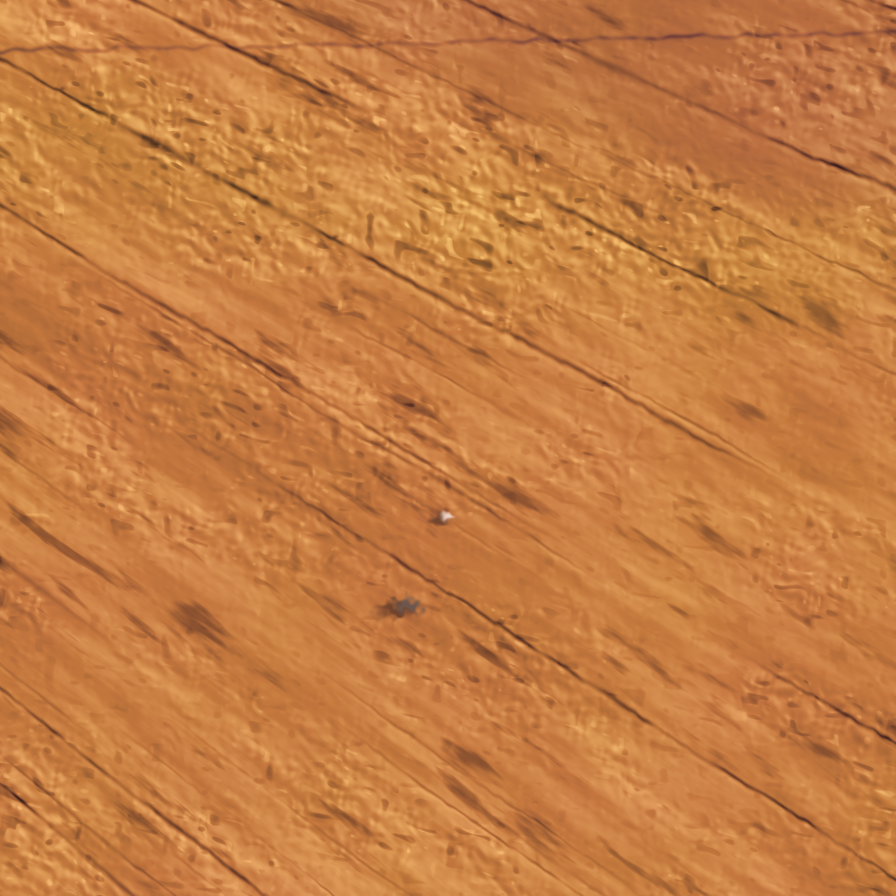
Reproduce this texture procedurally as a Shadertoy shader.

```glsl
// Weathered orange timber planks seen at a slant, with broken dark seams, grit and a sandy band.
#define BASE_TONE 0.782
#define PLANK_WIDTH 0.14
#define SEAM_WIDTH 0.0029
#define SEAM_DEPTH 0.43
#define SCRATCH_SPACING 0.043
#define SCRATCH_DEPTH 0.20
#define GRIT_RELIEF 0.25
#define STREAK_CONTRAST 0.15
#define PATCH_CONTRAST 0.15
#define SLOPE 0.52
#define FAN 0.35

float hash(vec2 p) {
    vec3 h = fract(p.xyx * 0.1031);
    h += dot(h, h.yzx + 33.33);
    return fract((h.x + h.y) * h.z);
}

float noise(vec2 p) {
    vec2 i = floor(p), f = fract(p);
    f = f * f * (3.0 - 2.0 * f);
    return mix(mix(hash(i), hash(i + vec2(1, 0)), f.x),
               mix(hash(i + vec2(0, 1)), hash(i + vec2(1, 1)), f.x), f.y);
}

float fbm(vec2 p) {
    float sum = 0.0, amp = 0.533;
    for (int i = 0; i < 4; i++) {
        sum += amp * noise(p);
        p = mat2(1.6, 1.2, -1.2, 1.6) * p + 17.3;
        amp *= 0.5;
    }
    return sum;
}

// Height of the loose grit, two sizes turned against each other
float gritHeight(vec2 g) {
    vec2 fine = mat2(0.8, 0.6, -0.6, 0.8) * g;
    return 0.58 * noise(g * vec2(62, 98) + 5.0) + 0.42 * noise(fine * vec2(150, 170) + 41.0);
}

// Jittered broken lines along the boards: x = dark cut, y = lit lower lip
vec2 grooves(vec2 b, float spacing, float width, float sparsity, float seed) {
    float across = b.y + 0.006 * (noise(vec2(b.x * 8.0, b.y * 9.0 + seed)) - 0.5)
                       + 0.0022 * (noise(vec2(b.x * 42.0, b.y * 20.0 + seed)) - 0.5)
                       + 0.0022 * (noise(vec2(b.x * 120.0, b.y * 60.0 + seed)) - 0.5);
    float id = floor(across / spacing);
    float row = id * 7.31 + seed;
    float center = (id + 0.5 + 0.5 * (hash(vec2(id + 60.0, seed)) - 0.5)) * spacing;
    float d = (across - center) * 0.85 * (1.0 + FAN * b.x);
    float bulge = noise(vec2(b.x * 16.0, row));
    float w = width * (0.55 + 0.5 * bulge + 0.7 * smoothstep(0.7, 1.0, bulge));
    float presence = smoothstep(sparsity, sparsity + 0.35, noise(vec2(b.x * 4.0 + 9.0, row + 3.0)));
    presence *= 0.3 + 0.7 * smoothstep(0.1, 0.7, noise(vec2(b.x * 38.0, row + 5.0)));
    presence *= 0.7 + 0.3 * noise(vec2(b.x * 110.0, row + 8.0));
    float lip = (d - 2.2 * w) / (1.4 * w);
    return presence * vec2(exp(-d * d / (w * w)), exp(-lip * lip));
}

// Tone to timber colour
vec3 timber(float tone) {
    vec3 shade = vec3(0.36, 0.20, 0.14), wood = vec3(0.77, 0.468, 0.24), light = vec3(0.93, 0.68, 0.41);
    vec3 low = mix(shade, wood, (tone - shade.r) / (wood.r - shade.r));
    vec3 high = mix(wood, light, (tone - wood.r) / (light.r - wood.r));
    return tone < wood.r ? low : high;
}

// Ragged small stone with its shadow cast to the lower left
void addPebble(inout vec3 col, vec2 p, vec2 at, float size, vec3 stone) {
    vec2 d = (p - at) / size;
    d += 0.9 * (vec2(noise(p * 150.0), noise(p * 150.0 + 20.0)) - 0.5);
    float shadow = 1.0 - smoothstep(0.3, 1.4, length((d + vec2(1.2, -0.3)) * vec2(0.6, 1.6)));
    float body = 1.0 - smoothstep(0.2, 1.2, length(d * vec2(0.9, 1.3)));
    col = mix(col, vec3(0.34, 0.20, 0.15), 0.75 * shadow);
    col = mix(col, stone, body);
}

void mainImage(out vec4 fragColor, in vec2 fragCoord) {
    vec2 p = fragCoord / iResolution.xy;
    p.y = 1.0 - p.y;

    // Boards fan out slightly towards the viewer; grit follows them loosely
    vec2 board = vec2(p.x, (p.y - SLOPE * p.x) / (1.0 + FAN * p.x));
    vec2 grit = vec2(p.x, p.y - 0.28 * p.x);
    grit += 0.010 * (vec2(noise(p * 38.0), noise(p * 38.0 + 60.0)) - 0.5);

    // Broad patches, sandy band and gritty zones
    float patches = fbm(board * vec2(4.0, 9.0) + 2.0);
    float bandCenter = 0.14 + 0.17 * p.x + 0.08 * (fbm(p * 7.0) - 0.5);
    float bandOffset = (p.y - bandCenter) / 0.085;
    float band = exp(-bandOffset * bandOffset) * (0.45 + 0.8 * fbm(board * vec2(8, 20) + 8.0));
    float corner = smoothstep(0.65, 1.1, p.y - 0.35 * p.x);
    float rough = smoothstep(0.38, 0.68, fbm(grit * vec2(9, 15) + 31.0));
    rough = clamp(0.2 + 0.6 * rough + 0.5 * band + 0.3 * corner, 0.0, 1.15);

    // Wood streaks, grit lit from the upper right, and smudges along the grain
    float streak = fbm(board * vec2(11, 70) + 11.0) - 0.5;
    float relief = gritHeight(grit) - gritHeight(grit + vec2(0.005, -0.005));
    float pits = smoothstep(0.74, 0.95, noise(grit * vec2(70, 115) + 71.0));
    float chips = smoothstep(0.80, 0.97, noise(grit * vec2(95, 135) + 93.0));
    float smudge = smoothstep(0.66, 0.85, fbm(board * vec2(13, 48) + 23.0));

    float tone = BASE_TONE + PATCH_CONTRAST * (patches - 0.5) + STREAK_CONTRAST * streak;
    tone += rough * (GRIT_RELIEF * relief - 0.20 * pits + 0.10 * chips) + 0.012 * band - 0.22 * smudge;

    // Seams between boards, short scratches, and one patchy crack across the top
    vec2 seam = grooves(board, PLANK_WIDTH, SEAM_WIDTH, 0.2, 4.0);
    vec2 scratch = grooves(board, SCRATCH_SPACING, 0.0021, 0.52, 57.0);
    float crackOffset = p.y - 0.057 + 0.02 * p.x + 0.006 * (noise(vec2(p.x * 60.0, 8.0)) - 0.5);
    float crack = exp(-pow(crackOffset / 0.0026, 2.0));
    crack *= 0.2 + 0.8 * noise(p * vec2(95, 30)) * (0.5 + 0.7 * noise(vec2(p.x * 9.0, 3.0)));
    tone += 0.05 * seam.y + 0.04 * scratch.y;
    tone -= SEAM_DEPTH * seam.x + SCRATCH_DEPTH * scratch.x + 0.25 * crack;

    // Colour: yellow sand in the band, redder wood at the far corner
    vec3 col = timber(clamp(tone, 0.25, 0.95));
    float far = smoothstep(0.1, 0.5, p.x - 2.2 * p.y) * (1.0 - band);
    col += band * vec3(0.0, 0.032, -0.008) + far * vec3(-0.04, -0.032, 0.005);
    col += vec3(0.0, 0.03, -0.02) * (fbm(p * 9.0 + 50.0) - 0.5);
    col += crack * vec3(0.0, 0.0, 0.05);

    addPebble(col, p, vec2(0.499, 0.577), 0.008, vec3(0.93, 0.82, 0.76));
    addPebble(col, p, vec2(0.457, 0.676), 0.014, vec3(0.42, 0.34, 0.31));

    fragColor = vec4(clamp(col, 0.0, 1.0), 1.0);
}
```
